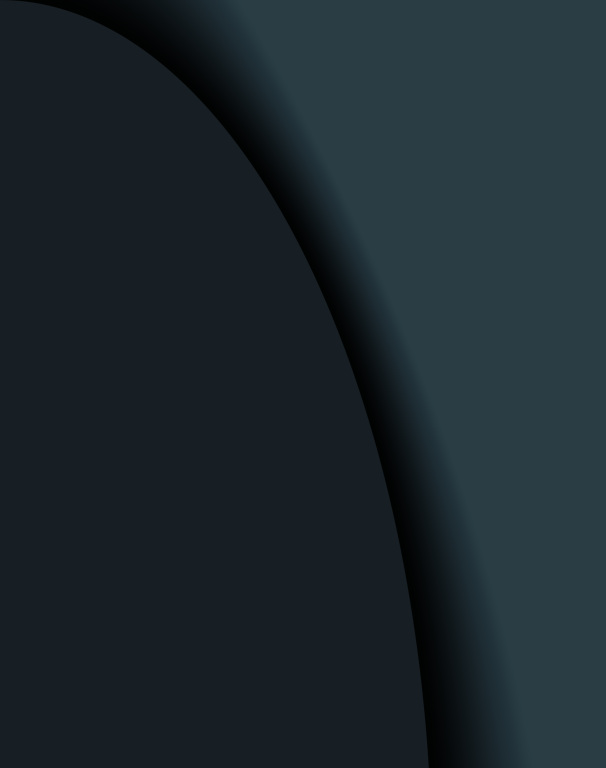
Give the GLSL for this background, as a Shadertoy shader.

```glsl
// Dark elliptical panel casting a soft black shadow onto a slate teal backdrop.

// Colours
const vec3 PANEL_COLOR    = vec3(0.091, 0.122, 0.140);
const vec3 BACKDROP_COLOR = vec3(0.163, 0.240, 0.268);
const vec3 PENUMBRA_COLOR = vec3(0.148, 0.222, 0.258);
const vec3 SHADOW_COLOR   = vec3(0.004, 0.006, 0.007);

// Panel ellipse, in units of the canvas height
const vec2 PANEL_CENTER = vec2(0.0, -0.146);
const vec2 PANEL_RADII  = vec2(0.563, 1.146);

// Outer limit of the shadow: x = start + slope * v + bend * v * v, v = depth from top
const float LIMIT_START = 0.3125;
const float LIMIT_SLOPE = 0.5856;
const float LIMIT_BEND  = -0.2012;

// Shadow falloff
const float SHADOW_CORE  = 0.03;
const float FALLOFF_EASE = 0.5;
const float TINT_START   = 0.82;

// First-order signed distance to an axis-aligned ellipse
float ellipseDistance(vec2 p, vec2 radii) {
    float scaled = length(p / radii);
    float gradient = length(p / (radii * radii));
    return scaled * (scaled - 1.0) / max(gradient, 1e-4);
}

// Approximate distance left before the shadow fades out
float distanceToLimit(vec2 p) {
    float v = 1.0 - p.y;
    float limitX = LIMIT_START + v * (LIMIT_SLOPE + LIMIT_BEND * v);
    float slope = LIMIT_SLOPE + 2.0 * LIMIT_BEND * v;
    return max(limitX - p.x, 0.0) / sqrt(1.0 + slope * slope);
}

// Colour ramp from the shadow core to the open backdrop
vec3 shadowRamp(float t) {
    float linearPart = clamp((t - SHADOW_CORE) / (1.0 - SHADOW_CORE), 0.0, 1.0);
    float light = mix(linearPart, smoothstep(0.0, 1.0, linearPart), FALLOFF_EASE);
    vec3 lit = mix(PENUMBRA_COLOR, BACKDROP_COLOR, smoothstep(TINT_START, 1.0, t));
    return mix(SHADOW_COLOR, lit, light);
}

void mainImage(out vec4 fragColor, in vec2 fragCoord) {
    vec2 p = fragCoord / iResolution.y;
    float pixel = 1.0 / iResolution.y;

    // Shadow position: 0 at the panel edge, 1 at the outer limit
    float panel = ellipseDistance(p - PANEL_CENTER, PANEL_RADII);
    float outside = max(panel, 0.0);
    float t = outside / max(outside + distanceToLimit(p), 1e-4);

    // Panel over the shaded backdrop
    float coverage = 1.0 - smoothstep(-0.75 * pixel, 0.75 * pixel, panel);
    vec3 color = mix(shadowRamp(t), PANEL_COLOR, coverage);

    fragColor = vec4(color, 1.0);
}
```
